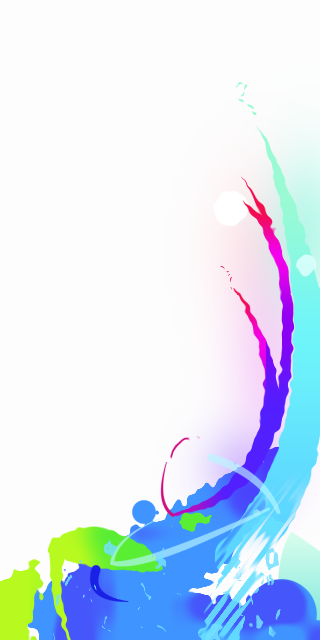
Write a Shadertoy shader that draws this background.

```glsl
// Neon paint swoosh: tapered cyan, violet and green brush strokes above a blue splash on white.
// Lengths are in hundredths of the canvas width.

float hash(vec2 p) {
    vec3 q = fract(p.xyx * 0.1031);
    q += dot(q, q.yzx + 33.33);
    return fract((q.x + q.y) * q.z);
}

float noise(vec2 p) {
    vec2 i = floor(p), f = fract(p);
    f *= f * (3.0 - 2.0 * f);
    return mix(mix(hash(i), hash(i + vec2(1, 0)), f.x),
               mix(hash(i + vec2(0, 1)), hash(i + 1.0), f.x), f.y);
}

// Signed distance to a quadratic curve whose half width follows w
float stroke(vec2 p, vec2 a, vec2 b, vec2 c, vec3 w) {
    float best = 900.0;
    vec2 last = a;
    for (int i = 1; i <= 16; i++) {
        float t = float(i) / 16.0;
        vec2 next = mix(mix(a, b, t), mix(b, c, t), t);
        vec2 seg = next - last, rel = p - last;
        float h = clamp(dot(rel, seg) / dot(seg, seg), 0.0, 1.0);
        float s = t + (h - 1.0) / 16.0;
        best = min(best, length(rel - seg * h) - mix(mix(w.x, w.y, s), mix(w.y, w.z, s), s));
        last = next;
    }
    return best;
}

float glow(vec2 p, vec2 center, vec2 size) {
    vec2 q = (p - center) / size;
    return exp(-dot(q, q));
}

void tint(inout vec3 col, vec3 ink, float d, float alpha) {
    float aa = 80.0 / iResolution.x;
    col = mix(col, ink, alpha * smoothstep(aa, -aa, d));
}

void paint(inout vec3 col, vec3 ink, float d) {
    tint(col, ink, d, 1.0);
}

void mainImage(out vec4 fragColor, in vec2 fragCoord) {
    vec2 p = fragCoord / iResolution.xy * vec2(100, 200);
    vec2 rough = vec2(noise(p * 0.45), noise(p * 0.45 + 19.0)) - 0.5;
    vec2 q = p + 1.2 * rough, ragged = p + 4.5 * rough;
    float patches = noise(p * 0.09 + 4.0);
    float bristle = noise(vec2(dot(p, vec2(0.05, 0.07)), dot(p, vec2(0.8, -0.6))));

    // Soft halos on white
    vec3 col = vec3(0.992);
    col = mix(col, vec3(1, 0.68, 0.72), 0.28 * glow(p, vec2(81, 122), vec2(15, 25)));
    col = mix(col, vec3(0.93, 0.55, 0.96), 0.36 * glow(p, vec2(84, 86), vec2(12, 31)));
    col = mix(col, vec3(0.55, 0.98, 0.88), 0.6 * glow(p, vec2(96, 127), vec2(12, 24)));
    col = mix(col, vec3(0.62, 0.45, 1), 0.4 * glow(p, vec2(76, 53), vec2(13)));

    // White disc and a mint fan
    paint(col, vec3(1), length(q - vec2(72, 135)) - 5.3);
    float fan = stroke(p, vec2(91, 34), vec2(94, 20), vec2(105, 4), vec3(0, 10, 16));
    paint(col, mix(vec3(0.45, 0.9, 0.86), vec3(0.88, 1, 0.93), p.y / 36.0), fan);

    // Blue splash
    float splash = stroke(ragged, vec2(20, 8), vec2(55, 20), vec2(85, 56), vec3(10, 20, 3));
    splash = min(splash, stroke(ragged, vec2(20, -6), vec2(50, 5), vec2(100, -3), vec3(10, 17, 10)));
    splash = min(splash, length(p - vec2(88, 8)) - 11.0);
    splash = min(splash, length(p - vec2(45, 40)) - 3.7);
    vec3 blue = mix(vec3(0.27, 0.34, 0.98), vec3(0.25, 0.58, 1), smoothstep(0.4, 0.6, patches));
    blue = mix(blue, vec3(0.31, 0.2, 1), smoothstep(30.0, 60.0, p.y) * smoothstep(60.0, 80.0, p.x));
    paint(col, blue, splash);

    // Mint to cyan arc, dry at its lower end
    float arc = stroke(q, vec2(80.7, 161), vec2(94, 132), vec2(97, 96), vec3(0, 2.8, 5));
    arc = min(arc, stroke(q, vec2(97, 96), vec2(98, 49), vec2(74, 26), vec3(5, 6.5, 7)));
    vec3 cyan = mix(vec3(0.36, 0.84, 1), vec3(0.43, 0.96, 0.98), smoothstep(35.0, 100.0, p.y));
    cyan = mix(cyan, vec3(0.6, 0.98, 0.83), smoothstep(90.0, 140.0, p.y));
    float dry = smoothstep(55.0, 25.0, p.y);
    tint(col, cyan, arc, mix(1.0, smoothstep(0.3, 0.55, bristle), dry));
    float spill = stroke(ragged, vec2(85, 36), vec2(74, 22), vec2(68, -2), vec3(3, 8, 5));
    tint(col, vec3(0.4, 0.88, 1), spill, 0.9 * smoothstep(0.4, 0.6, bristle));
    tint(col, vec3(0.9, 1, 1), length(q - vec2(95.6, 117)) - 3.2, 0.8);

    // Crimson to violet strokes and a thin loop
    float ribbon = stroke(q, vec2(75.5, 145), vec2(97.7, 114), vec2(86, 66), vec3(0, 2.4, 1.2));
    ribbon = min(ribbon, stroke(q, vec2(75.5, 137), vec2(86, 130), vec2(90, 109), vec3(0, 2.8, 1)));
    ribbon = min(ribbon, stroke(q, vec2(73.4, 110), vec2(87, 88), vec2(84.6, 70), vec3(0.2, 1.4, 3)));
    ribbon = min(ribbon, stroke(q, vec2(84.6, 70), vec2(79, 44), vec2(54, 39), vec3(3, 2.2, 0.3)));
    float ring = stroke(p, vec2(54, 39), vec2(48.5, 43), vec2(52, 55.5), vec3(0.5, 0.5, 0.1));
    float dashes = stroke(q, vec2(53, 57), vec2(56, 65), vec2(62, 62.5), vec3(0.3));
    ring = min(ring, max(dashes, 0.45 - noise(p * 0.4)));
    float heat = p.y + 27.0 * step(p.x, 83.0) * step(p.y, 112.0);
    vec3 violet = mix(vec3(0.32, 0.12, 1), vec3(0.55, 0, 0.95), smoothstep(70.0, 100.0, p.y));
    violet = mix(violet, vec3(0.95, 0, 0.92), smoothstep(98.0, 120.0, heat));
    violet = mix(violet, vec3(0.95, 0.05, 0.3), smoothstep(120.0, 135.0, heat));
    violet = mix(violet, vec3(0.72, 0.05, 0.75), smoothstep(72.0, 58.0, p.x));
    paint(col, violet, ribbon);
    paint(col, vec3(0.82, 0.05, 0.5), ring);

    // Lime leaves and tail
    float leaf = stroke(q, vec2(17, 28), vec2(30, 32), vec2(49, 23), vec3(2, 10.5, 1.5));
    leaf = min(leaf, stroke(q, vec2(18, 30), vec2(16, 14), vec2(22, 0), vec3(2.5, 1.4, 0.4)));
    leaf = min(leaf, stroke(ragged, vec2(-5, 0), vec2(5, 10), vec2(10, 23), vec3(14, 8, 2)));
    leaf = min(leaf, stroke(ragged, vec2(56, 36), vec2(61, 36), vec2(66, 39), vec3(1.2, 3.5, 0.8)));
    float shade = smoothstep(15.0, 42.0, p.x + 30.0 * (patches - 0.5));
    paint(col, mix(vec3(0.72, 0.98, 0.12), vec3(0.35, 0.93, 0.2), shade), leaf);

    // Pale swooshes and a dark curl
    float swoosh = stroke(p, vec2(35, 24), vec2(36, 32), vec2(50, 38), vec3(0.6, 0.4, 0.1));
    swoosh = min(swoosh, stroke(p, vec2(35, 24), vec2(45, 22), vec2(84, 41), vec3(0.6, 1.8, 0.4)));
    swoosh = min(swoosh, stroke(p, vec2(66, 57), vec2(82, 52), vec2(87, 40), vec3(1.2, 1.4, 0.6)));
    tint(col, vec3(0.72, 0.97, 1), swoosh, 0.65);
    float curl = stroke(p, vec2(30, 22), vec2(27, 13), vec2(40, 12), vec3(1.4, 1.2, 0.1));
    paint(col, vec3(0.1, 0.13, 0.9), curl);

    // Scattered droplets and flecks above the tips
    for (float k = 0.0; k < 40.0; k++) {
        vec2 at = vec2(15.0 + 75.0 * hash(vec2(k, 1)), 30.0 * hash(vec2(k, 5)));
        float drop = length((ragged - at) * vec2(1.3, 0.8)) - 0.3 - 1.8 * pow(hash(vec2(k, 9)), 3.0);
        tint(col, vec3(0.45, 0.88, 1), drop, 0.85);
    }
    for (float k = 0.0; k < 5.0; k++) {
        vec2 at = vec2(73.8, 173.5) + k * vec2(1.2, -2);
        paint(col, vec3(0.62, 0.98, 0.82), length(ragged - at) - 0.6);
        paint(col, vec3(0.9, 0.1, 0.35), length(ragged - at + vec2(4.6, 57.4)) - 0.3);
    }
    fragColor = vec4(col, 1);
}
```
